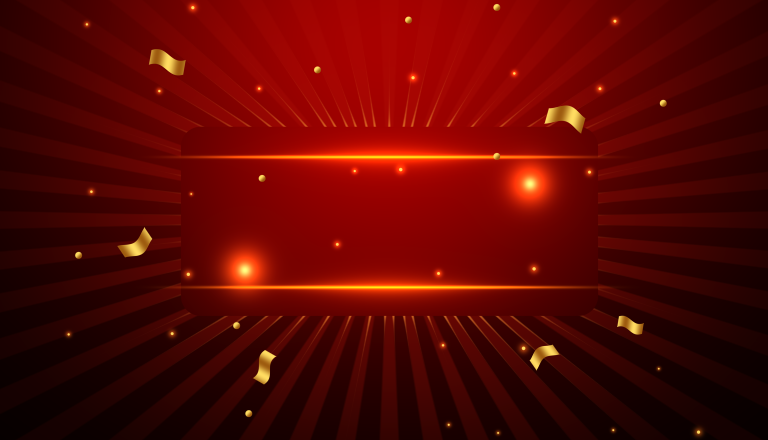
A WebGL 2 fragment shader for this background:

```glsl
#version 300 es
precision highp float;
// Red festive backdrop: sunburst, rounded panel, two gold beams, flares, sparks and confetti.

uniform vec2 u_resolution;
out vec4 fragColor;

// Lengths are in canvas heights, measured from the canvas centre.
const float TAU = 6.2831853;
const vec3 RED_GLOW = vec3(0.66, 0.004, 0.0);
const vec3 RED_PANEL = vec3(0.61, 0.0, 0.0);
const vec3 RED_RAY = vec3(0.70, 0.07, 0.03);
const vec3 GOLD_DARK = vec3(0.62, 0.36, 0.06);
const vec3 GOLD_LIGHT = vec3(1.0, 0.86, 0.38);
const vec3 AMBER = vec3(0.95, 0.45, 0.08);
const vec2 BURST_CENTER = vec2(0.012, 0.0);
const float RAY_COUNT = 44.0;
const float RAY_STRETCH = 1.38;
const vec2 PANEL_CENTER = vec2(0.0125, -0.003);
const vec2 PANEL_HALF = vec2(0.474, 0.215);
const float PANEL_RADIUS = 0.045;
const float BEAM_TOP = 0.143;
const float BEAM_BOTTOM = -0.153;
const vec2 FLARE_RIGHT = vec2(0.332, 0.082);
const vec2 FLARE_LEFT = vec2(-0.316, -0.114);
const float SPARK_CELL = 0.19;
const int CONFETTI_COUNT = 6;

float hash(vec2 p) {
    return fract(sin(dot(p, vec2(127.1, 311.7))) * 43758.5453);
}

float boxDistance(vec2 p, vec2 halfSize, float radius) {
    vec2 q = abs(p) - halfSize + radius;
    return length(max(q, 0.0)) + min(max(q.x, q.y), 0.0) - radius;
}

float cover(float d, float px) {
    return 1.0 - smoothstep(-0.7 * px, 0.7 * px, d);
}

// Broad rays with fine gold hairlines that fade away from the panel.
vec3 sunburst(vec3 base, vec2 p, float panelDist, float px) {
    vec2 q = (p - BURST_CENTER) / vec2(RAY_STRETCH, 1.0);
    float radius = max(length(q), 0.01);
    float turn = atan(q.x, q.y) / TAU * RAY_COUNT;
    float offset = abs(fract(turn + 0.5) - 0.5);
    float soft = RAY_COUNT / TAU * px / radius;
    float ray = 1.0 - smoothstep(0.22 - soft, 0.22 + soft, offset);
    float fade = 1.0 - smoothstep(0.25, 0.72, radius);
    vec3 col = mix(base, RED_RAY, ray * (0.07 + 0.22 * fade));

    float id = mod(floor(turn + 0.5), RAY_COUNT);
    float reach = mix(0.025, 0.085, hash(vec2(id, 4.0)));
    float taper = exp(-max(panelDist, 0.0) / reach);
    float vertical = mix(0.12, 0.8, smoothstep(0.4, 0.95, abs(q.y) / radius));
    float edge = abs(offset - 0.22 * step(0.4, hash(vec2(id, 9.0)))) / soft * px;
    float hair = cover(edge - 0.0018 * taper, px);
    return mix(col, vec3(0.88, 0.48, 0.16), hair * taper * vertical);
}

// Horizontal light: hot hairline in a wider gold halo.
vec3 beam(vec2 p, float height) {
    float x = abs(p.x - 0.008);
    float y = abs(p.y - height);
    float along = exp(-x * x / 0.05);
    float tail = 1.0 - smoothstep(0.15, 0.58, x);
    float core = exp(-y * y / 0.000011) * tail;
    float halo = exp(-y / (0.003 + 0.009 * along)) * along;
    return vec3(0.9, 0.56, 0.06) * core + vec3(0.6, 0.35, 0.02) * halo
        + vec3(0.25, 0.04, 0.0) * exp(-y / 0.03) * along;
}

vec3 flare(vec2 p) {
    float r = length(p);
    return AMBER * 0.72 * exp(-r * r / 0.0019) + vec3(0.32, 0.07, 0.01) * exp(-r / 0.04)
        + vec3(0.5, 0.62, 0.45) * exp(-r * r / 0.00022);
}

// One jittered spark per cell: a few solid discs, the rest glowing specks.
vec3 sparks(vec3 base, vec2 p, float px) {
    vec2 cell = floor(p / SPARK_CELL);
    vec2 jitter = vec2(hash(cell), hash(cell + 17.0)) - 0.5;
    vec2 d = p - (cell + 0.5 + 0.6 * jitter) * SPARK_CELL;
    float kind = hash(cell + 41.0);
    float shown = step(kind, 0.8) * step(abs(cell.x + 0.5) * SPARK_CELL, 0.7);
    float disc = step(kind, 0.2);
    float size = mix(mix(0.0015, 0.004, hash(cell + 63.0)), 0.0078, disc);
    float r = length(d);
    vec3 gold = mix(GOLD_LIGHT, GOLD_DARK, disc * smoothstep(-0.006, 0.008, d.x - d.y));
    vec3 col = base + AMBER * shown * (1.0 - disc) * 0.55 * exp(-r * r / (size * size * 7.0));
    return mix(col, gold, shown * cover(r - size, px));
}

// Bent foil strips on a wavy ring around the panel.
vec3 confetti(vec3 base, vec2 p, float px) {
    vec3 col = base;
    for (int i = 0; i < CONFETTI_COUNT; i++) {
        float k = float(i);
        float angle = 0.67 + 1.075 * k + 0.785 * sin(0.1 * TAU * k)
            + 0.314 * cos(TAU / 3.0 * (k - 1.0)) - 0.454 * exp(-(k - 3.0) * (k - 3.0));
        float ring = 0.52 + 0.1 * cos(0.25 * TAU * (k - 1.3));
        float tilt = 0.35 + 0.7 * sin(1.2 * (k - 1.7));
        float size = mix(0.043, 0.029, k / 5.0);
        vec2 d = p - ring * vec2(cos(angle), sin(angle));
        d = mat2(cos(tilt), -sin(tilt), sin(tilt), cos(tilt)) * d;
        float u = d.x / size;
        d.y -= 0.22 * size * sin(2.6 * u + 1.5 + 1.6 * k);
        float shine = 0.5 + 0.5 * sin(4.5 * u + 1.3 * k);
        float strip = boxDistance(d, size * vec2(1.0, 0.42), 0.0);
        col = mix(col, mix(GOLD_DARK, GOLD_LIGHT, shine), cover(strip, px));
    }
    return col;
}

void main() {
    vec2 p = (gl_FragCoord.xy - 0.5 * u_resolution) / u_resolution.y;
    float px = 1.0 / u_resolution.y;
    float panelDist = boxDistance(p - PANEL_CENTER, PANEL_HALF, PANEL_RADIUS);

    // Backdrop and panel
    vec2 lift = p - vec2(0.0, 0.4);
    vec3 col = RED_GLOW * exp(-lift.x * lift.x / 0.55 - lift.y * lift.y / 0.42);
    col = sunburst(col, p, panelDist, px);
    vec2 inner = p - vec2(0.0, 0.17);
    vec3 panel = RED_PANEL * exp(-inner.x * inner.x / 0.45 - inner.y * inner.y / 0.3);
    col = mix(col, panel, cover(panelDist, px));

    // Lights and scattered gold
    col += beam(p, BEAM_TOP) + beam(p, BEAM_BOTTOM);
    col += flare(p - FLARE_RIGHT) + flare(p - FLARE_LEFT);
    col = sparks(col, p, px);
    col = confetti(col, p, px);
    fragColor = vec4(clamp(col, 0.0, 1.0), 1.0);
}
```
